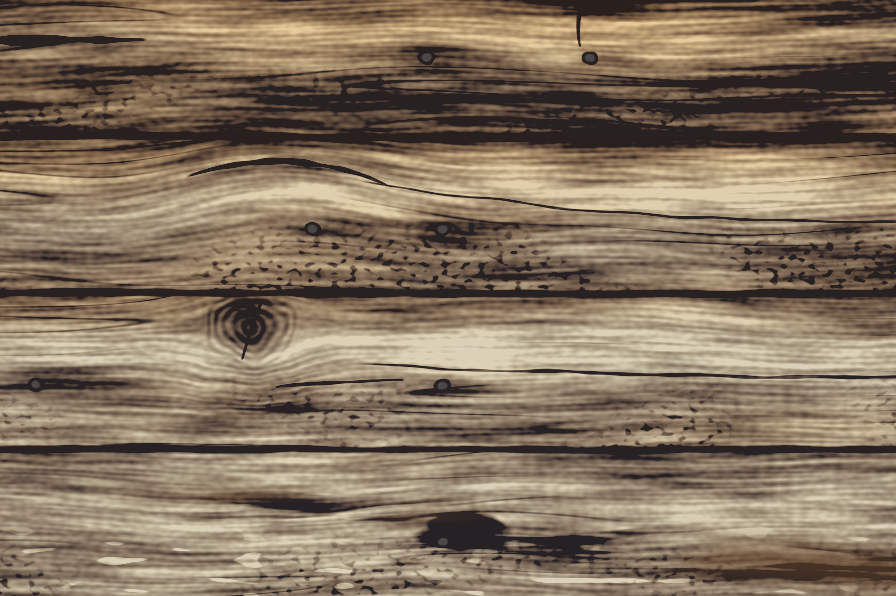
Give the GLSL for this texture, as a WebGL 1 fragment shader.

```glsl
precision highp float;
uniform vec2 u_resolution;

vec2 gradient(vec2 cell) {
  float a = 6.2832 * fract(sin(dot(cell, vec2(127.1, 311.7))) * 43758.5);
  return vec2(cos(a), sin(a));
}

float noise(vec2 p) {
  vec2 i = floor(p), f = fract(p), e = vec2(0.0, 1.0);
  vec2 w = f * f * f * (f * (f * 6.0 - 15.0) + 10.0);
  float low = mix(dot(gradient(i), f), dot(gradient(i + e.yx), f - e.yx), w.x);
  float high = mix(dot(gradient(i + e), f - e), dot(gradient(i + 1.0), f - 1.0), w.x);
  return mix(low, high, w.y);
}

float fbm(vec2 p) {
  float sum = 0.0, amp = 1.0;
  for (int i = 0; i < 3; i++) {
    sum += amp * noise(p);
    p = p * 2.03 + 17.3;
    amp *= 0.5;
  }
  return sum;
}

// Soft elliptical blot, 1 at its centre
float blot(vec2 d, vec2 radius) {
  d /= radius;
  return exp(-dot(d, d));
}

// Tapered split from a to b, arched upward by bow
float crack(vec2 p, vec2 a, vec2 b, float bow, float width) {
  float s = clamp((p.x - a.x) / (b.x - a.x), 0.0, 1.0);
  float arch = 4.0 * s * (1.0 - s);
  float y = mix(a.y, b.y, s) - bow * arch + 0.006 * noise(vec2(p.x * 9.0, a.y * 50.0));
  float halfWidth = width * sqrt(arch) * (0.75 + noise(vec2(p.x * 22.0, b.y * 40.0)));
  float edge = 1.3 / u_resolution.y;
  return (1.0 - smoothstep(0.0, edge, abs(p.y - y) - halfWidth)) * smoothstep(0.0, 0.15, arch);
}

// Weathered palette, spread by tone from 0 to 1
vec3 woodColor(float t) {
  vec3 c = mix(vec3(0.15, 0.13, 0.14), vec3(0.31, 0.25, 0.23), smoothstep(0.02, 0.14, t));
  c = mix(c, vec3(0.44, 0.37, 0.31), clamp((t - 0.13) / 0.15, 0.0, 1.0));
  c = mix(c, vec3(0.58, 0.51, 0.43), clamp((t - 0.28) / 0.2, 0.0, 1.0));
  c = mix(c, vec3(0.71, 0.66, 0.56), clamp((t - 0.48) / 0.22, 0.0, 1.0));
  return mix(c, vec3(0.86, 0.82, 0.72), clamp((t - 0.7) / 0.22, 0.0, 1.0));
}

void main() {
  // y runs downward, one unit is the canvas height
  vec2 uv = gl_FragCoord.xy / u_resolution;
  vec2 p = vec2(gl_FragCoord.x / u_resolution.y, 1.0 - uv.y);
  float edge = 1.3 / u_resolution.y;

  // Four stacked boards
  float row = (p.y + 0.032 + 0.003 * noise(vec2(p.x * 5.0, 2.5))) / 0.262;
  float b = floor(row), v = fract(row);
  float second = step(abs(b - 1.0), 0.5);
  float third = step(abs(b - 2.0), 0.5);
  float fourth = step(2.5, b);

  // Grain flow, bending over the arch and around the knot
  vec2 knot = p - vec2(0.42, 0.55);
  float knotRadius = length(knot * vec2(1.0, 1.15)) + 0.012 * noise(p * 22.0);
  vec2 q = p + vec2(b * 5.3, 0.025 * noise(p * vec2(2.2, 3.0) + b * 7.0));
  q.y += second * 0.04 * blot(p - vec2(0.44, 0.3), vec2(0.22, 0.12));
  q.y -= third * knot.y * 0.8 * exp(-90.0 * knotRadius * knotRadius);

  // Board brightness, overlap shadow and streaks
  float tone = 0.5 + 0.11 * min(b, 2.0);
  tone -= (0.42 - 0.07 * b) * (1.0 - smoothstep(0.0, 0.33, v + 0.12 * noise(q * vec2(5.0, 20.0))));
  tone -= (0.24 - 0.06 * b) * smoothstep(0.4, 0.75, v);
  tone += 0.12 * blot(vec2(0.0, v - 0.4), vec2(1.0, 0.13));
  tone += 0.4 * fbm(q * vec2(1.6, 8.0)) + 0.38 * fbm(q * vec2(2.5, 48.0));
  tone += 0.42 * noise(q * vec2(9.0, 135.0)) + 0.16 * noise(p * vec2(70.0, 120.0));

  // Pits and hairline checks
  float pits = smoothstep(0.1, 0.4, noise(p * vec2(65.0, 105.0)));
  tone -= 0.45 * pits * smoothstep(0.45, 0.85, v) * smoothstep(-0.15, 0.3, noise(q * vec2(3.0, 6.0)) + 0.15 * second);
  float hair = 1.0 - smoothstep(0.0, 0.045, abs(noise(q * vec2(1.3, 24.0))));
  tone -= 0.4 * hair * smoothstep(0.0, 0.3, noise(q * vec2(2.0, 9.0) + 31.0));

  // Knot rings, dark heart and stained grain beside it
  float rings = sin(knotRadius * 420.0 + 3.0 * noise(p * 15.0));
  tone += third * (0.13 * rings - 0.12) * (1.0 - smoothstep(0.06, 0.095, knotRadius));
  tone -= third * 0.45 * blot(knot, vec2(0.04, 0.05));
  tone -= third * 0.9 * crack(knot.yx, vec2(-0.045, 0.018), vec2(0.055, -0.015), 0.0, 0.0025);
  tone -= third * 0.45 * blot(p - vec2(0.2, 0.66 + 0.2 * (p.x - 0.2)), vec2(0.17, 0.035)) * (0.6 + 2.0 * noise(q * vec2(6.0, 30.0)));
  tone -= 0.5 * blot(p - vec2(1.01, 0.012), vec2(0.07, 0.03));

  // Long splits
  float split = crack(p, vec2(-0.15, 0.068), vec2(0.25, 0.067), 0.0, 0.007);
  split = max(split, crack(p, vec2(0.31, 0.297), vec2(0.66, 0.315), 0.036, 0.004));
  split = max(split, crack(p, vec2(0.6, 0.305), vec2(1.6, 0.372), -0.022, 0.0011));
  split = max(split, crack(p, vec2(0.46, 0.648), vec2(0.68, 0.637), 0.003, 0.002));
  split = max(split, crack(p, vec2(0.6, 0.613), vec2(1.65, 0.635), -0.003, 0.0022));
  split = max(split, crack(p.yx, vec2(-0.03, 0.985), vec2(0.08, 0.975), 0.01, 0.003));
  tone -= 0.8 * split;

  // Rotten streaks and hollow in the lowest board
  float axis = 0.85 + 0.095 * (p.x - 0.35);
  float rot = fourth * blot(vec2(0.0, p.y - axis), vec2(1.0, 0.038)) * smoothstep(0.1, 0.5, p.x);
  float shred = fbm(q * vec2(2.6, 34.0) + 5.0);
  tone -= rot * (0.22 + 0.8 * smoothstep(0.0, 0.25, shred));
  float hollow = length((p - vec2(0.775, 0.888)) / vec2(0.075, 0.036)) + 0.7 * noise(p * vec2(16.0, 38.0));
  tone -= 1.1 * (1.0 - smoothstep(0.65, 1.1, hollow));

  // Pale flakes
  float flake = smoothstep(0.3, 0.38, noise(p * vec2(13.0, 58.0) + 3.0));
  tone += 0.4 * flake * smoothstep(0.86, 0.93, p.y) * (1.0 - rot);

  // Two nails per board, with stains
  float head = 0.0;
  for (int i = 0; i < 2; i++) {
    float x = i == 0 ? 0.715 + 0.027 * min(b, 1.0) : 0.99 - 0.465 * b;
    vec2 d = vec2(p.x - x, (v - 0.49 - 0.1 * min(b, 1.0)) * 0.262);
    float r = length(d * vec2(0.85, 1.0)) + 0.003 * noise(p * 70.0);
    tone -= 0.5 * blot(d - vec2(0.01, 0.0), vec2(0.075, 0.02)) * (0.8 + noise(q * vec2(9.0, 60.0)));
    tone -= 0.9 * (1.0 - smoothstep(0.009, 0.011 + edge, r));
    head += 1.0 - smoothstep(0.005, 0.006 + edge, r);
  }

  // Seams and darkened corners
  float seam = (v - step(0.5, v)) * 0.262;
  tone -= 0.95 * (1.0 - smoothstep(0.002, 0.006 + edge, abs(seam) + 0.004 * noise(p * vec2(14.0, 40.0))));
  tone -= 0.22 * step(0.0, seam) * exp(-seam / 0.014);
  tone -= 0.4 * dot(uv - 0.5, uv - 0.5);

  // Warm brown where sheltered or rotten, cool grey nail heads
  float warmth = clamp(0.55 - 0.25 * b + 0.5 * noise(q * vec2(1.5, 9.0)) + 0.3 * (1.0 - smoothstep(0.0, 0.4, v)), 0.0, 1.0);
  vec3 color = woodColor(tone) * mix(vec3(1.0), vec3(1.07, 0.96, 0.8), warmth);
  color = mix(color, vec3(0.4, 0.26, 0.15), 0.5 * rot * smoothstep(0.0, 0.3, noise(q * vec2(2.0, 15.0))));
  color = mix(color, vec3(0.36, 0.34, 0.35), 0.7 * min(head, 1.0));
  gl_FragColor = vec4(color, 1.0);
}
```
